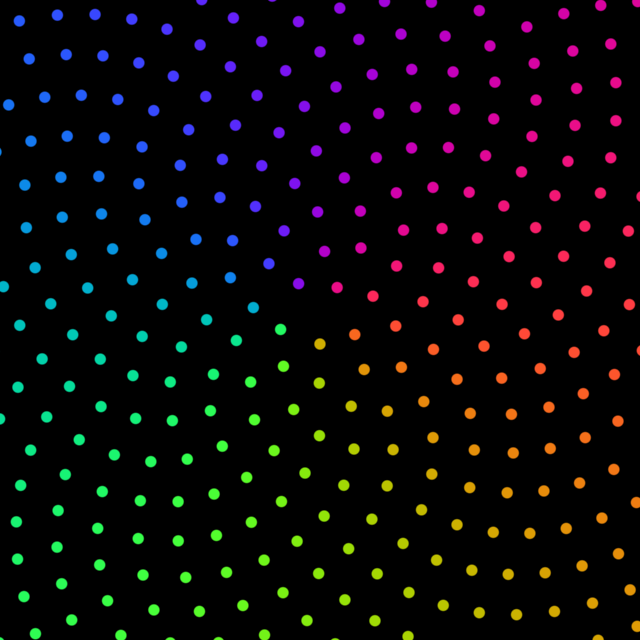
Give the GLSL for this pattern, as a WebGL 1 fragment shader.

```glsl
precision highp float;
// Sunflower spiral of round dots on black: dot n sits at radius
// spacing * sqrt(n), turned by the golden angle, and takes its hue from
// that angle. Each pixel tests only the dots whose radius is near its own.

uniform vec2 u_resolution;

const float GOLDEN_ANGLE = 2.3999632;
const float THIRD_TURN = 2.0943951;
const int NEARBY_DOTS = 40;

// Clockwise angle of the n-th dot
float dotAngle(float n, float twist) {
  return n * GOLDEN_ANGLE + twist;
}

// Position of the n-th dot relative to the spiral center
vec2 dotPosition(float n, float angle, float spacing) {
  return spacing * sqrt(n) * vec2(cos(angle), -sin(angle));
}

// Cosine color wheel: red, green and blue peak a third of a turn apart
vec3 colorWheel(float angle) {
  return 0.5 + 0.5 * cos(angle - THIRD_TURN * vec3(0.0, 1.0, 2.0));
}

// Antialiased disc coverage
float disc(vec2 p, float radius, float blur) {
  return 1.0 - smoothstep(radius - blur, radius + blur, length(p));
}

vec3 sunflower(vec2 p, float spacing, float radius, float twist, float blur) {
  // First index whose ring can reach this pixel
  float innerRing = max(length(p) - radius - blur, 0.0) / spacing;
  float first = max(ceil(innerRing * innerRing), 1.0);

  vec3 color = vec3(0.0);
  for (int i = 0; i < NEARBY_DOTS; i++) {
    float n = first + float(i);
    float angle = dotAngle(n, twist);
    float coverage = disc(p - dotPosition(n, angle, spacing), radius, blur);
    color = mix(color, colorWheel(angle), coverage);
  }
  return color;
}

void main() {
  vec2 uv = gl_FragCoord.xy / u_resolution.y;
  vec2 center = vec2(0.4632, 0.5087);
  float spacing = 0.0341;
  float radius = 0.0088;
  float twist = -0.0175;
  float pixel = 1.0 / u_resolution.y;

  gl_FragColor = vec4(sunflower(uv - center, spacing, radius, twist, pixel), 1.0);
}
```
